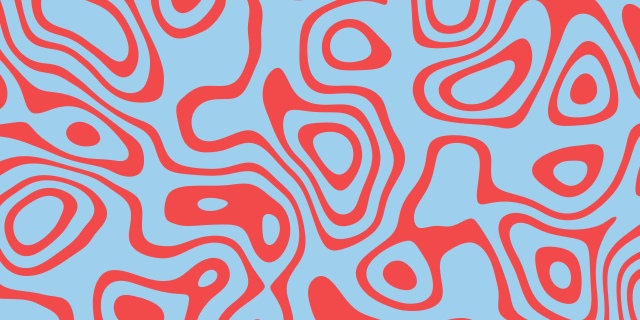
Reproduce this pattern procedurally as a Shadertoy shader.

```glsl
// Two-tone contour rings: flowing red bands around the hills and hollows of smooth noise.

#define SCALE   2.5     // noise cells per canvas height
#define PERIOD  0.2     // height step between bands
#define CENTER  0.134   // height of the outermost band
#define HALF    0.043   // half the band thickness, in height
#define DETAIL  0.45    // strength of the finer layer
#define SEED    vec2(17.3, 5.6)

const vec3 SKY_BLUE  = vec3(0.62, 0.81, 0.93);
const vec3 CORAL_RED = vec3(0.95, 0.29, 0.29);

float hash(vec2 p) {
    return fract(sin(dot(p, vec2(127.1, 311.7))) * 43758.5453);
}

// Slope contribution of one lattice corner
float corner(vec2 cell, vec2 offset) {
    float angle = 6.28319 * hash(cell);
    return dot(vec2(cos(angle), sin(angle)), offset);
}

float gradientNoise(vec2 p) {
    vec2 i = floor(p), f = p - i;
    vec2 u = f * f * f * (f * (f * 6.0 - 15.0) + 10.0);
    vec2 e = vec2(1.0, 0.0);
    return mix(mix(corner(i, f),        corner(i + e.xy, f - e.xy), u.x),
               mix(corner(i + e.yx, f - e.yx), corner(i + e.xx, f - e.xx), u.x), u.y);
}

// Two rotated layers hide the lattice and bend the outlines
float terrain(vec2 p) {
    const mat2 TURN_A = mat2(0.88, 0.47, -0.47, 0.88);
    const mat2 TURN_B = mat2(0.48, -0.88, 0.88, 0.48);
    return gradientNoise(TURN_A * p) + DETAIL * gradientNoise(TURN_B * p * 1.6 + 31.4);
}

void mainImage(out vec4 fragColor, in vec2 fragCoord) {
    vec2 p = fragCoord / iResolution.y * SCALE + SEED;
    float h = terrain(p);
    float slope = max(length(vec2(dFdx(h), dFdy(h))), 1e-5);

    // Distance to the nearest band; the middle heights stay an open channel
    float level = max(abs(h), CENTER - 0.5 * PERIOD);
    float toBand = abs(fract((level - CENTER) / PERIOD + 0.5) - 0.5) * PERIOD;

    // Edge one pixel wide
    float ink = clamp(0.5 + (HALF - toBand) / slope, 0.0, 1.0);
    fragColor = vec4(mix(SKY_BLUE, CORAL_RED, ink), 1.0);
}
```
